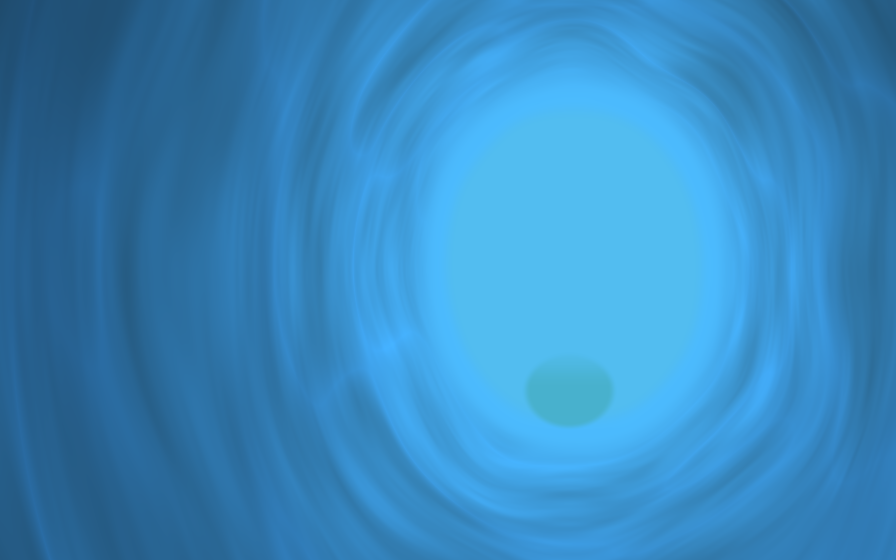
Reproduce this background procedurally as a WebGL 2 fragment shader.

```glsl
#version 300 es
precision highp float;
uniform vec2 u_resolution;
out vec4 fragColor;

float hash(vec3 p) {
    p = fract(p * vec3(0.1031, 0.1030, 0.0973));
    p += dot(p, p.yxz + 33.33);
    return fract((p.x + p.y) * p.z);
}

float noise(vec3 p) {
    vec3 cell = floor(p), f = fract(p);
    f = f * f * (3.0 - 2.0 * f);
    float sum = 0.0;
    for (int i = 0; i < 8; i++) {
        vec3 corner = vec3(i & 1, (i >> 1) & 1, i >> 2);
        vec3 weight = mix(1.0 - f, f, corner);
        sum += hash(cell + corner) * weight.x * weight.y * weight.z;
    }
    return sum;
}

// Folds run around the tunnel: fine along the depth, long along the angle.
float folds(vec2 dir, float depth) {
    float sum = 0.0, amplitude = 0.5;
    vec3 q = vec3(dir * 1.7 + 8.0, depth * 6.0 + 20.0);
    for (int i = 0; i < 4; i++) {
        sum += amplitude * noise(q);
        q = q * vec3(1.6, 1.6, 2.0) + 5.3;
        amplitude *= 0.5;
    }
    return sum / 0.9375;
}

void main() {
    vec2 p = gl_FragCoord.xy / u_resolution.y;
    p.x += 0.5 * (1.6 - u_resolution.x / u_resolution.y);
    vec2 q = (p - vec2(1.027, 0.525)) / vec2(0.233, 0.287);
    float r = pow(pow(abs(q.x), 2.15) + pow(abs(q.y), 2.15), 1.0 / 2.15);
    vec2 dir = q / max(length(q), 0.001);

    // Walls: light falls off away from the opening.
    float warp = noise(vec3(dir * 2.3 + 4.0, r * 1.5)) - 0.5;
    float depth = log(max(r, 0.3)) + 0.12 * warp;
    float relief = folds(dir, depth * 1.5);
    float ridge = 1.0 - abs(2.0 * noise(vec3(dir * 1.5 + 15.0, depth * 7.0 + 3.0)) - 1.0);
    ridge = pow(ridge, 5.0);
    float light = exp(-0.8 * max(r - 1.0, 0.0));
    vec3 wall = mix(vec3(0.135, 0.325, 0.47), vec3(0.29, 0.72, 0.99), light);
    float strength = smoothstep(1.0, 1.5, r);
    wall *= 1.0 + strength * 0.55 * (relief - 0.5);
    wall += strength * ridge * vec3(0.012, 0.045, 0.09);
    wall += strength * (relief - 0.4) * vec3(-0.02, 0.02, 0.08);

    // Darker far corners.
    wall *= 1.0 - 0.13 * smoothstep(0.55, 1.0, p.y) * smoothstep(0.35, 0.8, abs(p.x - 0.9));

    // Bright rim around the flat opening.
    float rim = exp(-pow((r - 1.06) / 0.11, 2.0));
    wall = mix(wall, vec3(0.30, 0.74, 1.0), 0.75 * rim);
    float edge = r + 0.05 * warp;
    vec3 color = mix(vec3(0.32, 0.74, 0.94), wall, smoothstep(0.91, 1.04, edge));

    // Teal mound at the foot of the opening, fading towards its top.
    vec2 m = (p - vec2(1.017, 0.302)) / vec2(0.081, 0.067);
    float mound = 1.0 - smoothstep(0.86, 1.06, length(m));
    mound *= 1.0 - 0.75 * smoothstep(0.1, 1.0, m.y);
    color = mix(color, vec3(0.28, 0.69, 0.79), 0.9 * mound);

    fragColor = vec4(clamp(color, 0.0, 1.0), 1.0);
}
```
